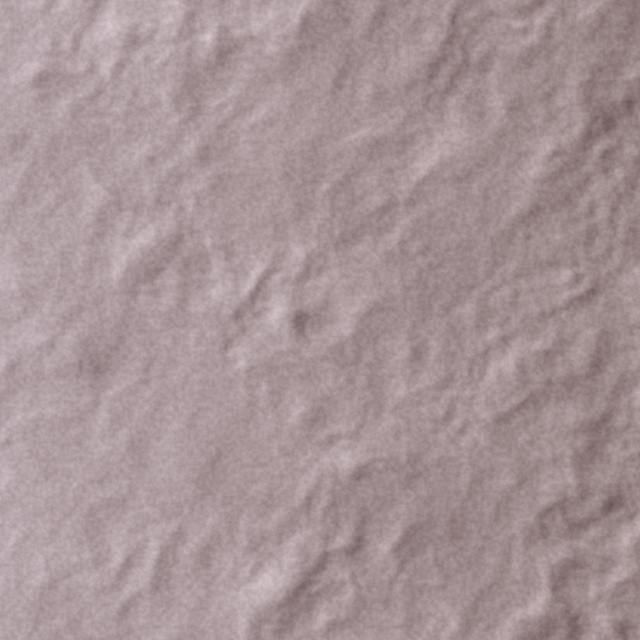
A Shadertoy shader for this texture:

```glsl
// Rough mauve plaster wall with soft slanted bumps, lit from the upper left.

const vec3  LIT_SIDE    = vec3(0.703, 0.636, 0.654); // wall colour at the left edge
const vec3  SHADED_SIDE = vec3(0.606, 0.530, 0.533); // wall colour at the right edge
const vec3  TONE_TINT   = vec3(0.97, 1.02, 1.05);    // channel response to light
const vec2  LIGHT_DIR   = vec2(-0.88, 0.47);
const float SLANT       = 0.98;   // direction of the bumps, radians from the x axis
const float STRETCH     = 0.74;   // frequency along the bumps relative to across
const float BUMP_FREQ   = 11.0;   // largest bumps per canvas height
const float BUMP_STEP   = 0.008;  // half distance of the slope samples
const float BUMP_DECAY  = 0.56;   // strength of each finer octave
const float WARP_FREQ   = 9.0;
const float WARP_GAIN   = 0.030;  // irregular bending of the bumps
const float RELIEF_LEFT  = 0.155;
const float RELIEF_RIGHT = 0.225;
const float PATCH_FREQ  = 4.5;    // size of the rough and smooth patches
const float PATCH_GAIN  = 1.1;
const float MOTTLE_FREQ = 5.0;
const float MOTTLE_GAIN = 0.060;
const float GRAIN_FREQ  = 115.0;
const float GRAIN_GAIN  = 0.056;
const float TAU = 6.2831853;

// Integer hash of a lattice cell, from 0 to 1
float hashCell(ivec2 cell) {
    uvec2 q = uvec2(cell) * uvec2(1597334673u, 3812015801u);
    uint n = q.x ^ q.y;
    n = (n ^ (n >> 15)) * 2246822519u;
    n = (n ^ (n >> 13)) * 3266489917u;
    n ^= n >> 16;
    return float(n >> 8) / 16777216.0;
}

// Contribution of one lattice corner: its unit gradient times the offset
float corner(ivec2 cell, vec2 offset) {
    float angle = TAU * hashCell(cell);
    return dot(vec2(cos(angle), sin(angle)), offset);
}

float gradientNoise(vec2 p) {
    ivec2 i = ivec2(floor(p));
    vec2 f = fract(p);
    vec2 u = f * f * f * (f * (f * 6.0 - 15.0) + 10.0);
    float low = mix(corner(i, f), corner(i + ivec2(1, 0), f - vec2(1, 0)), u.x);
    float high = mix(corner(i + ivec2(0, 1), f - vec2(0, 1)),
                     corner(i + ivec2(1, 1), f - vec2(1, 1)), u.x);
    return mix(low, high, u.y);
}

// Slanted plaster surface: octaves of noise with raised crests
float plasterHeight(vec2 p) {
    float c = cos(SLANT), s = sin(SLANT);
    vec2 q = vec2((c * p.x + s * p.y) * STRETCH, c * p.y - s * p.x) * BUMP_FREQ;
    float height = 0.0, amplitude = 1.0;
    for (int octave = 0; octave < 4; octave++) {
        float n = gradientNoise(q);
        float crest = max(n, 0.0);
        height += amplitude * (0.6 * n + 1.6 * crest * crest);
        q = mat2(0.94, 0.34, -0.34, 0.94) * q * 1.85 + 17.3;
        amplitude *= BUMP_DECAY;
    }
    return height;
}

void mainImage(out vec4 fragColor, in vec2 fragCoord) {
    vec2 p = fragCoord / iResolution.y;
    float across = fragCoord.x / iResolution.x;

    // Relief: slope of the warped surface towards the light
    vec2 warp = vec2(gradientNoise(p * WARP_FREQ + 3.7),
                     gradientNoise(p * WARP_FREQ + 29.1));
    vec2 surface = p + WARP_GAIN * warp;
    vec2 stepToLight = BUMP_STEP * LIGHT_DIR;
    float slope = plasterHeight(surface - stepToLight)
                - plasterHeight(surface + stepToLight);

    // Rough patches stand out between smoother ones
    float roughness = max(0.35, 1.0 + PATCH_GAIN * gradientNoise(p * PATCH_FREQ + 88.2));
    float tone = slope * roughness * mix(RELIEF_LEFT, RELIEF_RIGHT, across);

    // Broad mottling and fine soft grain
    tone += MOTTLE_GAIN * gradientNoise(p * MOTTLE_FREQ + 41.7);
    float grain = gradientNoise(p * GRAIN_FREQ + 7.1)
                + 0.65 * gradientNoise(p * GRAIN_FREQ * 1.8 + 63.4);
    tone += GRAIN_GAIN * grain;

    // Light falls off from left to right
    vec3 wall = mix(LIT_SIDE, SHADED_SIDE, smoothstep(-0.15, 1.1, across));
    fragColor = vec4(clamp(wall + tone * TONE_TINT, 0.0, 1.0), 1.0);
}
```
